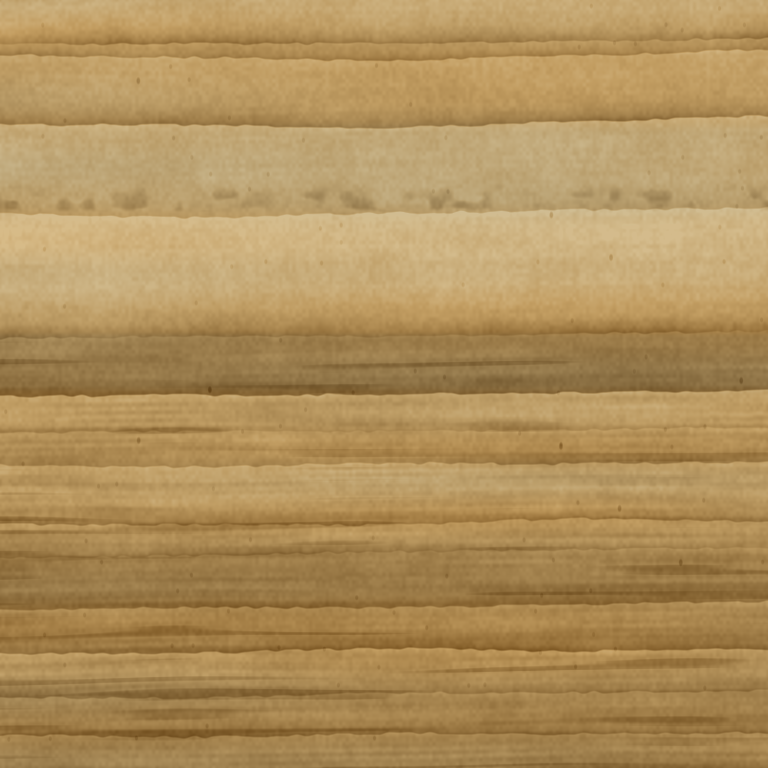
This texture is drawn by a Shadertoy shader. Its source:

```glsl
// Sawn softwood seen along the grain: horizontal growth rings that fade from pale
// earlywood to a dark, slightly ragged lower edge. Each ring is a tone ramp laid
// over the last; stretched noise adds fibres, fine noise the grain, cells the pits.

const vec3 DARK_WOOD = vec3(0.50, 0.37, 0.18);
const vec3 MID_WOOD = vec3(0.75, 0.62, 0.40);
const vec3 PALE_WOOD = vec3(0.82, 0.72, 0.53);
const vec3 WARM_SHIFT = vec3(0.030, -0.008, -0.045);

const float EDGE_SOFTNESS = 0.0016;
const float EDGE_RAGGEDNESS = 0.0035;
const float EDGE_WAVE = 0.007;
const float RING_BOW = 0.007;
const float RING_TILT = 0.008;
const float GRAIN_STRENGTH = 0.30;
const float MOTTLE_STRENGTH = 0.16;
const float CRACK_STRENGTH = 0.34;
const float PIT_STRENGTH = 0.50;

// Depth of each ring's lower edge, measured from the top
const int RINGS = 15;
const float EDGE[RINGS] = float[](0.055, 0.073, 0.160, 0.277, 0.437, 0.513, 0.562,
    0.605, 0.680, 0.720, 0.790, 0.847, 0.905, 0.957, 1.015);

// Tone at the top, tone at the bottom, darkness of the lower edge
const vec3 TONE[RINGS] = vec3[](
    vec3(1.20, 0.98, 0.65), vec3(0.80, 0.70, 0.35), vec3(1.02, 0.85, 0.65),
    vec3(1.12, 1.02, 0.12), vec3(1.38, 0.88, 0.65), vec3(0.46, 0.32, 0.28),
    vec3(0.98, 0.84, 0.25), vec3(0.80, 0.68, 0.25), vec3(0.95, 0.76, 0.50),
    vec3(0.82, 0.58, 0.30), vec3(0.50, 0.34, 0.28), vec3(0.64, 0.24, 0.35),
    vec3(0.78, 0.52, 0.28), vec3(0.66, 0.46, 0.38), vec3(0.62, 0.30, 0.40));

float hash(vec2 p) {
    vec3 q = fract(vec3(p.xyx) * 0.1031);
    q += dot(q, q.yzx + 33.33);
    return fract((q.x + q.y) * q.z);
}

float noise(vec2 p) {
    vec2 cell = floor(p), f = fract(p);
    f = f * f * (3.0 - 2.0 * f);
    return mix(mix(hash(cell), hash(cell + vec2(1, 0)), f.x),
               mix(hash(cell + vec2(0, 1)), hash(cell + vec2(1, 1)), f.x), f.y);
}

float ringEdge(int i, float x) {
    float row = float(i) * 7.0 + 3.0;
    float bow = RING_BOW * (4.0 * x * (1.0 - x) - 0.5) * (1.0 - EDGE[i]);
    float wave = EDGE_WAVE * (noise(vec2(x * 4.0, row)) - 0.5);
    float rag = EDGE_RAGGEDNESS * (noise(vec2(x * 75.0, row + 200.0)) - 0.5);
    return EDGE[i] + bow - RING_TILT * (x - 0.5) + wave + rag;
}

// Rings from top to bottom, each covering what lies below its upper edge
float ringTone(vec2 p, float softness) {
    float tone = 0.0, upper = -0.03;
    for (int i = 0; i < RINGS; i++) {
        float lower = ringEdge(i, p.x);
        float thickness = lower - upper;
        float s = clamp((p.y - upper) / thickness, 0.0, 1.0);
        float uneven = 0.65 + 0.7 * noise(vec2(p.x * 6.0, float(i) * 11.0));
        float width = 0.004 + 0.07 * thickness;
        float shade = TONE[i].z * uneven * exp(-max(lower - p.y, 0.0) / width);
        float rim = 0.14 * exp(-max(p.y - upper, 0.0) / 0.005);
        float ring = mix(TONE[i].x, TONE[i].y, s * s) - shade + rim;
        tone = mix(tone, ring, smoothstep(-softness, softness, p.y - upper));
        upper = lower;
    }
    return tone;
}

// Sparse oval specks, one at most per cell
float pits(vec2 p, float cells, float share, vec2 radius) {
    vec2 cell = floor(p * cells);
    vec2 jitter = vec2(hash(cell + 17.0), hash(cell + 59.0));
    vec2 offset = p - (cell + 0.25 + 0.5 * jitter) / cells;
    float present = step(1.0 - share, hash(cell + 101.0));
    return present * (1.0 - smoothstep(0.3, 1.0, length(offset / radius)));
}

void mainImage(out vec4 fragColor, in vec2 fragCoord) {
    vec2 p = fragCoord / iResolution.xy;
    p.y = 1.0 - p.y;
    float softness = max(EDGE_SOFTNESS, 0.7 / iResolution.y);
    float tone = ringTone(p, softness);

    // Fibres and cracks, stronger among the narrow lower rings
    float rough = smoothstep(0.42, 0.48, p.y);
    float flow = p.y + RING_TILT * p.x + 0.008 * noise(p * vec2(4.0, 9.0));
    float fibre = noise(vec2(p.x * 2.5, flow * 85.0)) + noise(vec2(p.x * 6.0, flow * 190.0)) - 1.0;
    tone += fibre * mix(0.07, 0.24, rough);
    float crack = smoothstep(0.74, 0.92, noise(vec2(p.x * 4.5 + 31.0, flow * 120.0)));
    tone -= CRACK_STRENGTH * crack * rough;

    // Fine grain and broader mottling
    float grain = 0.6 * noise(p * vec2(230.0, 190.0)) + 0.4 * noise(p * vec2(120.0, 75.0) + 40.0);
    tone += GRAIN_STRENGTH * (grain - 0.5);
    tone += MOTTLE_STRENGTH * (noise(p * vec2(14.0, 26.0) + 9.0) - 0.5);

    // Pits, and a speckled belt in the broad pale ring
    tone -= PIT_STRENGTH * pits(p, 13.0, 0.05, vec2(0.0035, 0.0060));
    tone -= 0.5 * PIT_STRENGTH * pits(p, 42.0, 0.06, vec2(0.0030, 0.0045));
    float belt = smoothstep(0.235, 0.262, p.y) * (1.0 - smoothstep(0.270, 0.277, p.y));
    tone -= 0.45 * belt * smoothstep(0.45, 0.9, noise(p * vec2(60.0, 75.0)));

    // Tone to colour, warmer in some rings and greyer in others
    vec3 color = DARK_WOOD + (MID_WOOD - DARK_WOOD) * clamp(tone, -0.5, 1.0);
    color = mix(color, PALE_WOOD, clamp((tone - 1.0) / 0.4, 0.0, 1.15));
    float warmth = noise(vec2(p.x * 1.5, flow * 22.0 + 5.0)) - 0.45;
    float greyRing = smoothstep(0.155, 0.175, p.y) * (1.0 - smoothstep(0.26, 0.29, p.y));
    greyRing += smoothstep(0.43, 0.44, p.y) * (1.0 - smoothstep(0.50, 0.515, p.y));
    color += WARM_SHIFT * (warmth - 0.5 * greyRing);
    fragColor = vec4(clamp(color, 0.0, 1.0), 1.0);
}
```
